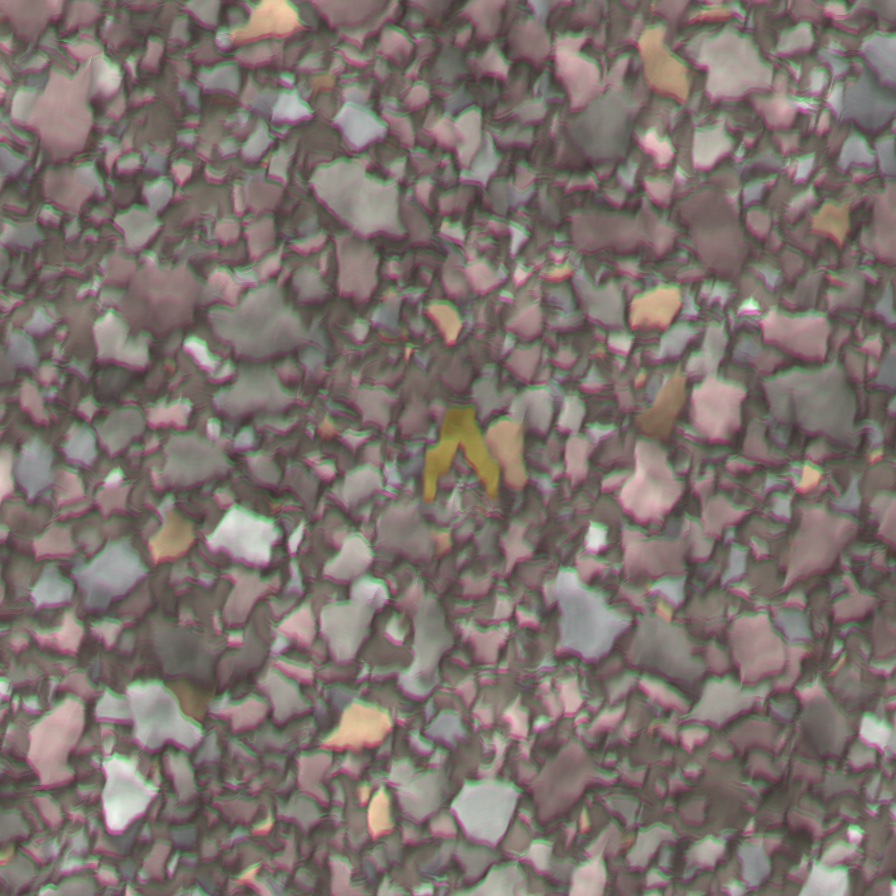
This texture is drawn by a WebGL 2 fragment shader. Its source:

```glsl
#version 300 es
precision highp float;
// Draws soft-edged angular gravel in mixed sizes with a yellow leaf scrap and faint colour fringes.

uniform vec2 u_resolution;
out vec4 outColor;

const float TAU = 6.28319;
const int LAYERS = 7;
const int SIDES = 6;
const float EDGE = 0.0036;
const vec3 SHADE = vec3(0.24, 0.20, 0.20);

float hash(vec2 p) {
  vec3 q = fract(p.xyx * 0.1031);
  q += dot(q, q.yzx + 33.33);
  return fract((q.x + q.y) * q.z);
}

float noise(vec2 p) {
  vec2 i = floor(p), f = fract(p);
  f = f * f * (3.0 - 2.0 * f);
  return mix(mix(hash(i), hash(i + vec2(1, 0)), f.x),
             mix(hash(i + vec2(0, 1)), hash(i + vec2(1, 1)), f.x), f.y);
}

float fbm(vec2 p) {
  float sum = 0.0, amp = 0.53;
  for (int i = 0; i < 3; i++) {
    sum += amp * noise(p);
    p = mat2(1.6, 1.2, -1.2, 1.6) * p + 7.3;
    amp *= 0.5;
  }
  return sum;
}

// Mostly pinkish and neutral greys, with rare pale, bluish and tan stones.
vec3 stoneTint(float pick, float tone) {
  vec3 tint = mix(vec3(0.58, 0.50, 0.49), vec3(0.55, 0.54, 0.51), smoothstep(0.3, 0.6, pick));
  tint = mix(tint, vec3(0.54, 0.55, 0.55), step(0.74, pick));
  tint = mix(tint, vec3(0.65, 0.66, 0.64), step(0.86, pick));
  tint = mix(tint, vec3(0.65, 0.56, 0.46), step(0.965, pick));
  return tint * mix(0.76, 1.18, tone);
}

// Irregular convex outline: x is the signed distance, yz the nearest side's normal.
vec3 stoneShape(vec2 q, vec2 id) {
  float axisAngle = TAU * hash(id + 3.7);
  vec2 axis = vec2(cos(axisAngle), sin(axisAngle));
  vec3 shape = vec3(-9.0, 0.0, 1.0);
  for (int i = 0; i < SIDES; i++) {
    vec2 seed = id + float(i) * vec2(17.3, 5.9);
    float angle = (float(i) + 0.8 * hash(seed)) * TAU / float(SIDES);
    vec2 normal = vec2(cos(angle), sin(angle));
    float reach = mix(0.25, 0.55, hash(seed + 41.0)) * mix(0.55, 1.0, abs(dot(normal, axis)));
    float d = dot(q, normal) - reach;
    if (d > shape.x) shape = vec3(d, normal);
  }
  return shape;
}

// Lays one grid of stones and their shadows over the colour below.
vec3 addStones(vec3 below, vec2 p, float freq, float density, float grain, float seed) {
  vec2 grid = p * freq + seed * 13.7;
  vec2 home = floor(grid);
  float shadowWidth = 0.007 + 0.12 / freq;
  for (int k = 0; k < 9; k++) {
    vec2 cell = home + vec2(k % 3, k / 3) - 1.0;
    vec2 id = cell + seed * 71.0;
    float clump = mix(0.45, 1.45, noise(cell * 7.0 / freq + seed * 5.0));
    if (hash(id + 0.5) > density * clump) continue;
    vec2 centre = cell + 0.2 + 0.6 * vec2(hash(id + 11.3), hash(id + 27.1));
    vec3 shape = stoneShape(grid - centre, id);
    float d = shape.x / freq;
    if (d > shadowWidth) continue;
    float light = dot(shape.yz, vec2(-0.25, 0.97));
    float shadow = smoothstep(shadowWidth, -0.002, d) * (0.40 - 0.36 * light);
    float bevel = smoothstep(-0.2, 0.0, shape.x);
    vec3 face = stoneTint(hash(id + 53.0), hash(id + 67.0));
    face *= (0.72 + 0.58 * grain) * (1.0 + bevel * (0.12 * light - 0.03));
    below = mix(mix(below, SHADE, shadow), face, smoothstep(EDGE, -EDGE, d));
  }
  return below;
}

// Forked scrap: two mirrored tapering blades that meet at the tip.
vec3 addLeaf(vec3 below, vec2 p, vec2 tip, float grain) {
  vec2 q = p - tip;
  q.x = abs(q.x);
  vec2 blade = vec2(0.042, -0.085);
  float t = clamp(dot(q, blade) / dot(blade, blade), 0.0, 1.0);
  float d = length(q - blade * t) - mix(0.017, 0.006, t);
  vec3 tint = mix(vec3(0.40, 0.34, 0.18), vec3(0.78, 0.73, 0.42), grain);
  below = mix(below, SHADE, 0.4 * smoothstep(0.012, 0.0, d));
  return mix(below, tint, smoothstep(EDGE, -EDGE, d));
}

vec3 scene(vec2 p) {
  vec2 rough = vec2(fbm(p * 38.0), fbm(p * 38.0 + 31.0)) - 0.46;
  vec2 bent = p + rough * 0.027;
  float grain = 0.45 * fbm(bent * vec2(70.0, 85.0)) + 0.55 * noise(bent * 34.0 + 9.0);
  // Brown soil, then stones from fine to coarse
  vec3 colour = vec3(0.46, 0.42, 0.39) * (0.66 + 0.65 * grain);
  float freq = 46.0;
  for (int i = 0; i < LAYERS; i++) {
    float density = mix(0.6, 0.24, float(i) / float(LAYERS - 1));
    colour = addStones(colour, bent, freq, density, grain, float(i) + 1.0);
    freq *= 0.755;
  }
  colour = addLeaf(colour, bent, vec2(0.515, 0.535), grain);
  // Broad damp and dry patches
  return colour * (0.88 + 0.24 * noise(p * 9.0 + 4.0));
}

void main() {
  vec2 p = gl_FragCoord.xy / min(u_resolution.x, u_resolution.y);
  // Green sits slightly higher than red, with blue in between
  vec2 fringe = vec2(0.0006, 0.0027);
  vec3 high = scene(p - fringe), low = scene(p + fringe);
  vec3 split = vec3(low.r, high.g, mix(low.b, high.b, 0.3));
  vec3 colour = mix(0.5 * (high + low), split, 0.8);
  outColor = vec4(clamp((colour - 0.46) * 1.1 + 0.485, 0.0, 1.0), 1.0);
}
```
